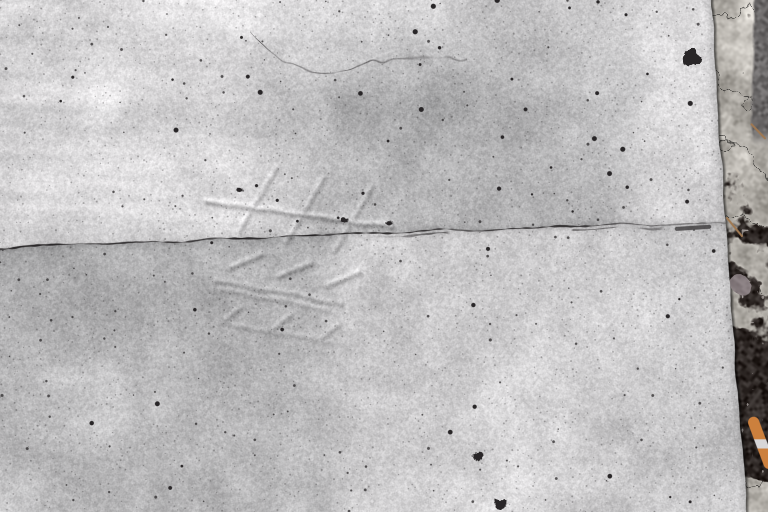
Give the GLSL for this texture, as a Shadertoy shader.

```glsl
// Weathered concrete slabs with a seam, tread imprints, pores and a gritty gutter.
const vec3 PALE = vec3(0.845, 0.84, 0.845), GREY = vec3(0.675, 0.675, 0.68);
const vec3 PIT = vec3(0.16, 0.15, 0.155), SOIL = vec3(0.17, 0.145, 0.135);
const vec3 RUBBLE = vec3(0.73, 0.715, 0.69), ASPHALT = vec3(0.41, 0.40, 0.40);
const vec3 STONE = vec3(0.52, 0.48, 0.49), TWIG = vec3(0.62, 0.47, 0.32), ORANGE = vec3(0.80, 0.50, 0.24);
const float GRAIN = 0.085, MOTTLE = 0.20, RIDGE_WIDTH = 0.0055;
const vec2 TREAD_STEP = vec2(0.094, -0.018), SHADOW_SHIFT = vec2(-0.004, 0.007);
const mat2 TURN = mat2(0.8, 0.6, -0.6, 0.8);
// Stains: centre and radius
const vec3 STAINS[6] = vec3[6](
  vec3(1.352, 0.887, 0.016), vec3(0.934, 0.109, 0.009), vec3(0.977, 0.016, 0.010),
  vec3(0.469, 0.629, 0.006), vec3(0.670, 0.570, 0.007), vec3(0.762, 0.564, 0.006));
float px; // half width of a smoothed edge
float hash(vec2 p) {
  vec3 q = fract(p.xyx * 0.1031);
  q += dot(q, q.yzx + 33.33);
  return fract((q.x + q.y) * q.z);
}
float noise(vec2 p) {
  vec2 i = floor(p), f = fract(p);
  f = f * f * (3.0 - 2.0 * f);
  return mix(mix(hash(i), hash(i + vec2(1, 0)), f.x),
             mix(hash(i + vec2(0, 1)), hash(i + 1.0), f.x), f.y);
}
float fbm(vec2 p) {
  float sum = 0.0;
  for (float amp = 0.53; amp > 0.06; amp *= 0.5, p = TURN * p * 2.03 + 17.3) sum += amp * noise(p);
  return sum;
}
float segment(vec2 p, vec2 a, vec2 b) {
  vec2 d = b - a;
  return length(p - a - d * clamp(dot(p - a, d) / dot(d, d), 0.0, 1.0));
}
float cover(float d) { return 1.0 - smoothstep(-px, px, d); }
// One jittered round pore in some of the grid cells
float pores(vec2 p, float freq, float density, float radius) {
  p = TURN * p * freq;
  vec2 cell = floor(p), centre = 0.25 + 0.5 * vec2(hash(cell + 3.1), hash(cell + 71.7));
  float r = radius * mix(0.4, 1.0, hash(cell + 19.0));
  return cover(length(p - cell - centre) / freq - r) * step(hash(cell + 43.0), density);
}
float ridge(vec2 p, vec2 a, vec2 b) { return exp(-pow(segment(p, a, b) / RIDGE_WIDTH, 2.0)); }
// Raised tyre pattern: long bars and three rows of slanted lugs
float tread(vec2 p) {
  p += 0.005 * (noise(p * 30.0) - 0.5);
  float h = ridge(p, vec2(0.40, 0.609), vec2(0.762, 0.561));
  h = max(h, 0.6 * ridge(p, vec2(0.42, 0.455), vec2(0.664, 0.41)));
  h = max(h, 0.5 * ridge(p, vec2(0.43, 0.437), vec2(0.64, 0.398)));
  h = max(h, 0.4 * ridge(p, vec2(0.43, 0.371), vec2(0.645, 0.336)));
  for (int i = 0; i < 3; i++) {
    vec2 q = p - float(i) * TREAD_STEP;
    h = max(h, 0.65 * ridge(q, vec2(0.537, 0.675), vec2(0.465, 0.552)));
    h = max(h, 0.8 * ridge(q, vec2(0.449, 0.482), vec2(0.51, 0.507)));
    h = max(h, 0.6 * ridge(q, vec2(0.437, 0.378), vec2(0.47, 0.405)));
  }
  return h;
}
vec3 slab(vec2 p) {
  float above = p.y - 0.516 - 0.0385 * min(p.x, 1.2) - 0.01 * (fbm(vec2(p.x * 14.0, 0)) - 0.5);
  // Broad tone
  float upper = smoothstep(-px, px, above), blot = fbm(p * 5.0), x = p.x + 0.2 * (blot - 0.5);
  float top = smoothstep(0.4, 0.75, x) * (1.0 - smoothstep(1.16, 1.3, x));
  top *= 0.68 - 0.36 * smoothstep(0.78, 1.0, p.y);
  top += 0.28 * exp(-80.0 * pow(length(p - vec2(0.84, 0.79)), 2.0));
  float sweep = p.y + 0.04 * p.x;
  float streak = noise(vec2(p.x * 3.0, sweep * 42.0)) + 0.6 * noise(vec2(p.x * 5.0, sweep * 95.0)) - 0.7;
  top += 0.4 * streak * (1.0 - smoothstep(0.3, 0.8, p.x));
  float low = 0.58 - 0.44 * smoothstep(0.6, 0.74, x) + 0.2 * smoothstep(1.2, 1.32, x);
  low += 0.38 * exp(min(above, 0.0) * 12.0) * (1.0 - smoothstep(0.58, 0.72, p.x));
  vec3 col = mix(PALE, GREY, mix(low, top, upper));
  col -= MOTTLE * (blot - 0.5) + 0.12 * (fbm(p * 19.0) - 0.5);
  vec2 g = TURN * p;
  col -= GRAIN * (noise(g * 190.0) + noise(g.yx * 370.0) - 1.0);
  col += 0.13 * tread(p) - 0.19 * tread(p + SHADOW_SHIFT);
  // Pores and stains
  float pit = pores(p, 19.0, 0.07 + 0.13 * smoothstep(0.3, 0.6, p.x) * upper, 0.0052);
  pit = max(pit, 0.75 * pores(p + 0.37, 38.0, 0.10, 0.003));
  pit = max(pit, 0.32 * pores(p + 0.71, 95.0, 0.17, 0.0018));
  float wobble = 1.5 * fbm(p * 85.0) - 1.75;
  for (int i = 0; i < 6; i++) {
    vec3 s = STAINS[i];
    pit = max(pit, cover(length((p - s.xy) * vec2(0.85, 1.1)) + wobble * s.z));
  }
  pit = max(pit, 0.7 * cover(segment(p, vec2(1.322, 0.553), vec2(1.385, 0.557)) - 0.004));
  // Broken seam with chipped lower lip
  float chips = smoothstep(0.6, 0.75, noise(vec2(p.x * 22.0 + 4.0, 0))) * smoothstep(0.7, 0.85, p.x);
  float seam = cover(abs(above) - 0.0024 * noise(p * 70.0)) * (0.55 + 0.5 * noise(p * 28.0));
  seam = max(seam, 0.6 * chips * cover(abs(above + 0.007) - 0.003 * noise(p * 50.0)));
  pit = max(pit, seam * (1.0 - 0.5 * smoothstep(1.1, 1.39, p.x)));
  col -= 0.10 * exp(-abs(above) * 130.0);
  // Curved hairline
  float bend = max(0.64 - p.x, 0.0) / 0.152;
  float hairY = 0.85 + 0.083 * bend * bend + 0.03 * smoothstep(0.64, 0.78, p.x) + 0.014 * noise(p * 40.0);
  float hair = cover(abs(p.y - hairY) * 0.75 - 0.0008) * step(abs(p.x - 0.7), 0.212) * noise(p * 35.0 + 8.0);
  return mix(col, PIT, max(pit, hair * (0.8 - 0.4 * smoothstep(0.7, 0.92, p.x))));
}
vec3 gutter(vec2 p, float d) {
  float rough = fbm(p * 24.0), grit = noise(TURN * p * 150.0) - 0.5;
  // Soil in the middle, broken paving towards both ends
  float bias = 0.4 * smoothstep(0.62, 0.75, p.y) - 0.38 + 0.4 * smoothstep(0.28, 0.38, p.y);
  bias += 0.8 * (1.0 - smoothstep(0.04, 0.08, p.y));
  vec3 soil = SOIL + 0.22 * grit + 0.4 * smoothstep(0.87, 0.97, noise(p * 100.0));
  vec3 paving = RUBBLE - 0.5 * (rough - 0.5) - 0.12 * grit;
  paving *= 1.0 - 0.6 * cover(abs(fract(p.y * 8.0 + p.x * 5.0 + 1.2 * rough) - 0.5) * 0.09 - 0.001);
  vec3 col = mix(soil, paving, smoothstep(0.43, 0.55, rough + bias));
  float road = smoothstep(1.46, 1.468, p.x + 0.012 * (rough - 1.0)) * smoothstep(0.71, 0.75, p.y);
  col = mix(col, ASPHALT + 0.2 * grit, road) * mix(0.45, 1.0, smoothstep(0.0, 0.008, d));
  // Stone, twigs and a discarded filter
  col = mix(col, STONE + 0.1 * grit, cover(length(p - vec2(1.445, 0.443)) - 0.03 + 0.024 * rough));
  float twigs = min(segment(p, vec2(1.468, 0.757), vec2(1.494, 0.73)), segment(p, vec2(1.42, 0.574), vec2(1.449, 0.539)));
  col = mix(col, TWIG, cover(twigs - 0.002));
  vec3 paper = mix(ORANGE, PALE, cover(abs(p.y - 0.133) - 0.009));
  return mix(col, paper, cover(segment(p, vec2(1.472, 0.175), vec2(1.502, 0.095)) - 0.011));
}
void mainImage(out vec4 fragColor, in vec2 fragCoord) {
  vec2 p = fragCoord / iResolution.y;
  px = 0.75 / iResolution.y;
  float d = p.x - 1.456 + 0.085 * p.y - 0.016 * p.y * p.y - 0.007 * fbm(vec2(p.y * 18.0, 0));
  vec3 top = slab(p) * (1.0 - 0.1 * smoothstep(-0.018, 0.0, d));
  fragColor = vec4(clamp(mix(top, gutter(p, d), smoothstep(-px, px, d)), 0.0, 1.0), 1.0);
}
```
